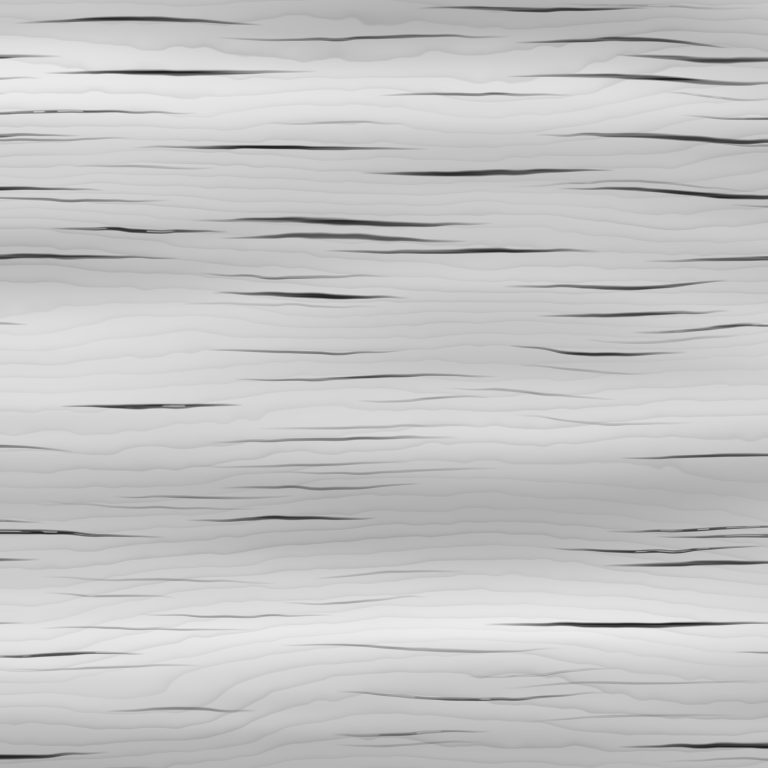
Write a Shadertoy shader that draws this texture.

```glsl
// Pale grey weathered wood: soft tone bands, wavy growth rings and dark horizontal cracks.

const float TAU = 6.2831853;

const float BASE_TONE = 0.792;
const float WIDE_BAND = 0.038;      // contrast of the broad light and dark bands
const float NARROW_BAND = 0.021;
const float TONE_DRIFT = 0.17;      // irregular share of the tone

const float RING_COUNT = 50.0;
const float RING_DARKNESS = 0.085;
const float RING_FADE = 0.20;       // fade of a ring line, as a share of its spacing

const int CRACK_COUNT = 72;
const float CRACK_TONE = 0.14;
const float CRACK_MIN_HALF_LENGTH = 0.07;
const float CRACK_MAX_HALF_LENGTH = 0.22;
const float CRACK_MIN_HALF_WIDTH = 0.0007;
const float CRACK_MAX_HALF_WIDTH = 0.0036;

float hash(vec2 p) {
    vec3 q = fract(vec3(p.xyx) * 0.1031);
    q += dot(q, q.yzx + 33.33);
    return fract((q.x + q.y) * q.z);
}

// Smooth value noise, centred on zero
float noise(vec2 p) {
    vec2 cell = floor(p);
    vec2 f = p - cell;
    f = f * f * f * (f * (f * 6.0 - 15.0) + 10.0);
    float low = mix(hash(cell), hash(cell + vec2(1.0, 0.0)), f.x);
    float high = mix(hash(cell + vec2(0.0, 1.0)), hash(cell + 1.0), f.x);
    return mix(low, high, f.y) - 0.5;
}

// Broad horizontal bands that drift slowly along the grain
float bandTone(vec2 p) {
    float y = p.y + 0.05 * noise(p * vec2(1.7, 3.0) + 41.0);
    float tone = BASE_TONE;
    tone += WIDE_BAND * cos(TAU * 3.0 * (y - 0.18));
    tone += NARROW_BAND * cos(TAU * 7.0 * (y - 0.175));
    tone += TONE_DRIFT * noise(vec2(p.x * 1.5, y * 9.0) + 17.0);
    tone += 0.035 * noise(vec2(p.x * 3.0, y * 38.0) + 63.0);
    return tone;
}

// Contour lines of a warped height field: sharp on one side, fading on the other
float ringShade(vec2 p) {
    float warp = 0.095 * noise(p * vec2(1.7, 6.0) + 5.0);
    warp += 0.026 * noise(p * vec2(4.5, 14.0) + 23.0);
    warp += 0.007 * noise(p * vec2(16.0, 34.0) + 71.0);
    warp += 0.0035 * noise(p * vec2(48.0, 60.0) + 90.0);
    float height = RING_COUNT * (p.y + warp);
    float phase = fract(height);
    float edge = 0.05 + min(fwidth(height), 0.3);
    float line = exp(-phase / RING_FADE) * smoothstep(0.0, edge, phase);
    float strength = 0.55 + 0.6 * hash(vec2(floor(height), 8.0));
    return line * strength * (1.0 + 0.8 * noise(p * vec2(7.0, 20.0) + 31.0));
}

// x: darkness of the cracks, y: pale splinters inside a few of them
vec2 crackShade(vec2 p, float pixel) {
    float bend = 0.017 * noise(p * vec2(5.0, 8.0) + 12.0);
    bend += 0.0022 * noise(p * vec2(34.0, 50.0) + 55.0);
    float streak = 0.85 + 0.6 * noise(p * vec2(9.0, 330.0) + 3.0);
    float splinterBreak = smoothstep(0.0, 0.2, noise(p * vec2(60.0, 90.0) + 19.0));
    vec2 shade = vec2(0.0);

    for (int i = 0; i < CRACK_COUNT; i++) {
        float id = float(i);
        float weight = hash(vec2(id, 1.7));
        float centreY = (id + hash(vec2(id, 4.3))) / float(CRACK_COUNT);
        float dx = fract(p.x - hash(vec2(id, 9.1)) + 0.5) - 0.5;
        float halfLength = mix(CRACK_MIN_HALF_LENGTH, CRACK_MAX_HALF_LENGTH,
                               0.6 * hash(vec2(id, 13.9)) + 0.4 * weight);
        float along = dx / halfLength;
        float dy = p.y + bend - centreY + 0.0015 * sin(along * 3.0 + id);
        if (abs(along) >= 1.0 || abs(dy) > 0.02) continue;

        // Pointed spindle with a softer upper edge
        float taper = 1.0 - along * along;
        taper *= taper;
        float halfWidth = taper * mix(CRACK_MIN_HALF_WIDTH, CRACK_MAX_HALF_WIDTH,
                                      weight * weight * weight);
        float feather = (dy > 0.0 ? 0.0018 : 0.0010) + 0.5 * pixel;
        float cover = 1.0 - smoothstep(0.4 * halfWidth, halfWidth + feather, abs(dy));
        float strength = mix(0.25, 1.0, smoothstep(0.15, 0.85, weight));
        shade.x = max(shade.x, cover * strength * streak * sqrt(taper));

        float hasSplinter = step(0.82, hash(vec2(id, 21.3)));
        float splinter = 1.0 - smoothstep(0.0, 0.0008 + pixel, abs(dy - 0.0006));
        shade.y = max(shade.y, hasSplinter * splinter * splinterBreak * taper);
    }
    return clamp(shade, 0.0, 1.0);
}

void mainImage(out vec4 fragColor, in vec2 fragCoord) {
    vec2 p = fragCoord / iResolution.xy;
    float wood = bandTone(p) - RING_DARKNESS * ringShade(p);
    vec2 crack = crackShade(p, 1.0 / iResolution.y);
    float tone = mix(wood, CRACK_TONE, crack.x);
    tone = mix(tone, wood, 0.7 * crack.y);
    fragColor = vec4(vec3(clamp(tone, 0.0, 1.0)), 1.0);
}
```
